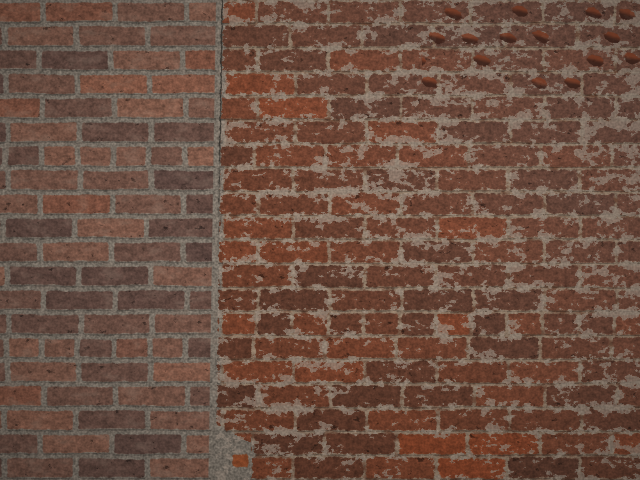
Give the GLSL for this texture, as a WebGL 1 fragment shader.

```glsl
precision highp float;
uniform vec2 u_resolution;

float hash(vec2 p) {
  vec3 q = fract(vec3(p.xyx) * 0.1031);
  q += dot(q, q.yzx + 33.33);
  return fract((q.x + q.y) * q.z);
}

float corner(vec2 cell, vec2 f) {
  float a = 6.2832 * hash(cell);
  return dot(vec2(cos(a), sin(a)), f);
}

float gradientNoise(vec2 p) {
  vec2 i = floor(p), f = fract(p);
  vec2 u = f * f * f * (f * (f * 6.0 - 15.0) + 10.0);
  vec2 e = vec2(1.0, 0.0);
  return mix(mix(corner(i, f), corner(i + e, f - e), u.x),
             mix(corner(i + e.yx, f - e.yx), corner(i + 1.0, f - 1.0), u.x), u.y);
}

float fbm(vec2 p) {
  float sum = 0.0, amp = 0.7;
  for (int i = 0; i < 4; i++) {
    sum += amp * gradientNoise(p);
    p = mat2(1.6, 1.2, -1.2, 1.6) * p + 17.3;
    amp *= 0.55;
  }
  return sum;
}

float boxDistance(vec2 p, vec2 extent, float radius) {
  vec2 q = abs(p) - extent + radius;
  return length(max(q, 0.0)) + min(max(q.x, q.y), 0.0) - radius;
}

void main() {
  vec2 p = gl_FragCoord.xy / u_resolution.y;
  float grain = fbm(p * vec2(75.0, 95.0) + 40.0);
  float fine = gradientNoise(p * 210.0);
  float blotch = fbm(p * vec2(20.0, 36.0) + 90.0);
  vec2 w = p + 0.003 * vec2(gradientNoise(p * 13.0 + 5.0), gradientNoise(p * 11.0 + 60.0));

  // Vertical seam between the tidy left wall and the worn right wall
  float seam = 0.448 + 0.016 * p.y + 0.003 * grain;
  float worn = smoothstep(-0.001, 0.001, p.x - seam);
  float side = step(seam, p.x);

  // Twenty courses in running bond, with occasional header courses
  float row = floor((1.0 - w.y) * 20.0);
  float headers = mix(step(abs(mod(row, 8.0) - 6.0), 0.1), step(abs(row - 13.0), 0.1), side);
  float pitch = 0.1493 * (1.0 - 0.5 * headers);
  float shift = mix(0.086, 0.013, mod(row, 2.0)) + 0.014 * (hash(vec2(row, side + 3.0)) - 0.5);
  float u = (w.x - shift) / pitch;
  vec2 id = vec2(floor(u) + 40.0 + 50.0 * side, row + 7.0);
  vec2 local = vec2((fract(u) - 0.5) * pitch, 0.025 - fract((1.0 - w.y) * 20.0) * 0.05);
  vec2 extent = vec2(pitch, 0.05) * 0.5 - mix(0.0052, 0.0036, side);
  extent -= 0.0012 * vec2(hash(id + 11.0), hash(id + 23.0));

  // Ragged brick outline, cut back beside the seam
  float d = boxDistance(local, extent, 0.004);
  float foot = smoothstep(0.115, 0.07, p.y + 0.02 * blotch);
  d = max(d, mix(p.x - seam + 0.014, seam + 0.002 + 0.075 * foot - p.x, side));
  d += mix(0.003, 0.0055, side) * grain + mix(0.0, 0.003, side) * blotch;
  float brick = smoothstep(0.0018, -0.0018, d);

  // Brick tones vary from one to the next
  float tone = hash(id);
  float fired = smoothstep(0.84, 0.92, hash(id + 71.0));
  vec3 tidyBrick = mix(vec3(0.34, 0.26, 0.235), vec3(0.50, 0.35, 0.285), tone);
  tidyBrick = mix(tidyBrick, vec3(0.53, 0.33, 0.25), 0.7 * fired);
  vec3 wornBrick = mix(vec3(0.34, 0.215, 0.165), vec3(0.45, 0.25, 0.17), tone);
  wornBrick = mix(wornBrick, vec3(0.54, 0.26, 0.15), 0.7 * fired);
  float faded = smoothstep(0.55, 1.4, p.x * 0.65 + p.y * 0.65);
  wornBrick = mix(wornBrick, vec3(0.41, 0.30, 0.26), 0.75 * faded);
  vec3 brickColor = mix(tidyBrick, wornBrick, worn);
  brickColor *= 1.0 + 0.3 * grain + 0.16 * fine + 0.15 * blotch;
  brickColor *= 1.0 - 0.4 * smoothstep(0.3, 0.55, fbm(p * vec2(45.0, 60.0)));

  // Pebbly grey mortar on the left, stained lime mortar on the right
  vec3 tidyMortar = vec3(0.46, 0.425, 0.385) * (1.0 + 0.3 * fine + 0.25 * grain);
  vec3 wornMortar = mix(vec3(0.53, 0.455, 0.385), vec3(0.40, 0.28, 0.215),
                        smoothstep(-0.1, 0.4, fbm(p * vec2(24.0, 50.0) + 7.0)));
  wornMortar *= 1.0 + 0.2 * grain + 0.15 * fine;
  vec3 mortar = mix(tidyMortar, wornMortar, worn * smoothstep(0.004, 0.014, p.x - seam - 0.075 * foot));
  mortar *= 1.0 - 0.22 * smoothstep(0.0, 0.002, -local.y - extent.y) * smoothstep(0.006, 0.002, d);
  vec3 color = mix(mortar, brickColor, brick);

  // Flaking limewash, heaviest near joints and toward the upper right
  float edge = smoothstep(-0.013, 0.0, d);
  float wash = blotch + 0.55 * grain + 0.2 * edge + 0.16 * faded;
  wash += 0.25 * gradientNoise(p * 4.0 + 31.0);
  float flakes = smoothstep(0.27, 0.42, wash) * worn;
  color = mix(color, vec3(0.56, 0.505, 0.455) * (1.0 + 0.2 * fine), 0.72 * flakes);
  color = mix(color, vec3(0.50, 0.43, 0.38), 0.3 * (1.0 - worn) * smoothstep(0.0, 0.5, blotch));

  // Broken stubs of orange brick in the upper right courses
  vec2 grid = vec2(p.x / 0.075 + 0.5 * mod(row, 2.0), row);
  vec2 stubId = floor(grid) + 130.0;
  vec2 stub = vec2((fract(grid.x) - 0.5) * 0.075, local.y);
  stub -= vec2(0.02, 0.01) * (vec2(hash(stubId), hash(stubId + 9.0)) - 0.5);
  stub.y += 0.25 * stub.x;
  float lump = length(stub / vec2(0.017, 0.011)) - 1.0 + 0.4 * grain;
  float present = step(row, 3.5) * step(0.88, p.x) * step(0.45, hash(stubId + 51.0));
  vec3 stubColor = mix(vec3(0.23, 0.13, 0.10), vec3(0.48, 0.24, 0.15),
                       smoothstep(-0.005, 0.006, stub.y + 0.005 * blotch));
  color = mix(color, stubColor, 0.85 * present * smoothstep(0.12, -0.12, lump));

  // Orange chip set in the mortar at the foot of the seam, and the seam crack
  float chip = boxDistance(p - vec2(0.501, 0.04), vec2(0.016, 0.013), 0.005) + 0.004 * grain;
  color = mix(color, vec3(0.54, 0.29, 0.17) * (1.0 + 0.3 * grain), smoothstep(0.002, -0.002, chip));
  float crack = smoothstep(0.003, 0.0, abs(p.x - seam + 0.001)) * smoothstep(0.45, 0.75, p.y + 0.4 * blotch);
  color *= 1.0 - 0.5 * crack;

  // Soft light falling off toward the corners
  vec2 v = (gl_FragCoord.xy / u_resolution - vec2(0.52, 0.56)) * 2.0;
  color *= 1.06 - 0.14 * dot(v, v);
  gl_FragColor = vec4(color, 1.0);
}
```
